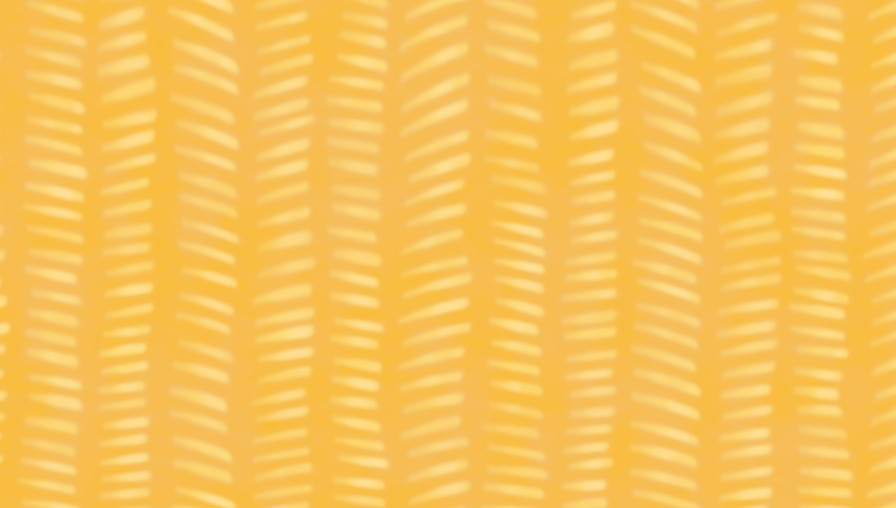
A Shadertoy shader for this pattern:

```glsl
const float COLUMN_PITCH = 0.152;       // all lengths are in canvas heights
const float FIRST_COLUMN = 0.100;
const vec2  ROW_COUNT    = vec2(25.5, 21.5);   // narrow, wide column
const vec2  HALF_LENGTH  = vec2(0.047, 0.061);
const vec2  SLOPE        = vec2(0.12, 0.29);
const float HALF_WIDTH   = 0.0088;
const float SOFTNESS     = 0.0066;
const float COLUMN_DRIFT = 0.010;
const float ROW_JITTER   = 0.22;
const float ARCH         = 0.9;
const float TAU          = 6.2832;

const vec3 GOLD   = vec3(0.978, 0.742, 0.235);
const vec3 AMBER  = vec3(0.965, 0.740, 0.360);
const vec3 PEACH  = vec3(0.955, 0.765, 0.445);
const vec3 BUTTER = vec3(0.995, 0.855, 0.450);
const vec3 CREAM  = vec3(0.997, 0.880, 0.610);

float hash(vec2 p) {
    return fract(sin(dot(p, vec2(127.1, 311.7))) * 43758.5453);
}

float noise(vec2 p) {
    vec2 cell = floor(p), f = fract(p);
    f = f * f * (3.0 - 2.0 * f);
    return mix(mix(hash(cell), hash(cell + vec2(1, 0)), f.x),
               mix(hash(cell + vec2(0, 1)), hash(cell + vec2(1, 1)), f.x), f.y);
}

// Noise along one column, independent of its neighbours
float columnNoise(float column, float y, float seed) {
    return noise(vec2(column * 7.0 + seed, y));
}

// Columns cycle through middling, narrow and wide
float columnWideness(float column) {
    return 0.5 + 0.5 * cos(TAU * (column - 5.2) / 3.0);
}

// x: stroke coverage, y: surrounding shade, z: highlight
vec3 brushStroke(vec2 p, float halfLength, float halfWidth) {
    float along = p.x / halfLength;
    float width = halfWidth * mix(0.6, 1.0, smoothstep(-1.0, 0.1, along));
    float endX = max(abs(p.x) - halfLength + width, 0.0);
    float d = length(vec2(endX, p.y)) - width;
    float body = 1.0 - smoothstep(-SOFTNESS, SOFTNESS, d);
    float shade = 1.0 - smoothstep(0.0, 2.0 * SOFTNESS, d);
    float shine = body * smoothstep(-0.8, 0.3, along) * (1.0 - 0.6 * smoothstep(0.6, 1.0, along));
    return vec3(body * mix(0.6, 1.0, smoothstep(-1.0, -0.1, along)), shade, shine);
}

// One column of slanted strokes; the slant flips from column to column
vec3 strokeColumn(vec2 uv, float column) {
    float wideness = columnWideness(column);
    float drift = columnNoise(column, uv.y * 4.0, 17.0) - 0.5;
    float center = FIRST_COLUMN + column * COLUMN_PITCH + 2.0 * COLUMN_DRIFT * drift;
    float dx = uv.x - center;
    float side = mod(column, 2.0) < 0.5 ? -1.0 : 1.0;
    float steepness = wideness + 0.6 * (uv.y - 0.4)
                    + 0.5 * (columnNoise(column, uv.y * 2.5, 41.0) - 0.5);
    float slope = side * mix(SLOPE.x, SLOPE.y, steepness);

    // Rows spread out a little towards the top
    float rows = mix(ROW_COUNT.x, ROW_COUNT.y, wideness);
    float warp = 0.9 * columnNoise(column, uv.y * 3.0, 73.0) + hash(vec2(column, 9.0));
    float v = rows * uv.y * (1.08 - 0.1 * uv.y) + warp;

    vec3 result = vec3(0.0);
    for (int i = -1; i <= 1; i++) {
        float row = floor(v) + float(i);
        vec2 id = vec2(column, row);
        float jitter = ROW_JITTER * (hash(id + 3.7) - 0.5);
        float dy = (v - row - 0.5 - jitter) / rows;
        float tilt = slope + 0.08 * (hash(id + 8.1) - 0.5);
        float shift = 0.014 * (hash(id + 1.3) - 0.5);
        vec2 p = vec2(dx - shift, dy - tilt * dx + ARCH * wideness * dx * dx);
        float size = mix(HALF_LENGTH.x, HALF_LENGTH.y, wideness)
                   * mix(0.85, 1.12, columnNoise(column, uv.y * 5.0, 29.0));
        float width = HALF_WIDTH * mix(0.82, 1.12, hash(id + 2.9));
        vec3 stroke = brushStroke(p, size, width);
        stroke.xz *= mix(0.75, 1.0, hash(id + 4.4));
        result = max(result, stroke);
    }
    // Some stretches of a column are more faded
    result.xz *= mix(0.68, 1.1, columnNoise(column, uv.y * 6.0, 57.0));
    return min(result, 1.0);
}

void mainImage(out vec4 fragColor, in vec2 fragCoord) {
    vec2 uv = fragCoord / iResolution.y;
    float nearest = floor((uv.x - FIRST_COLUMN) / COLUMN_PITCH + 0.5);

    vec3 strokes = vec3(0.0);
    for (int i = -1; i <= 1; i++)
        strokes = max(strokes, strokeColumn(uv, nearest + float(i)));

    // Mottled ground, broad patches with finer grain
    float patches = smoothstep(0.15, 0.85, noise(uv * vec2(13.0, 9.0)));
    float grain = noise(uv * vec2(38.0, 55.0) + 11.0);
    vec3 color = mix(GOLD, AMBER, 0.55 * patches + 0.45 * grain);

    // Muted rims, then the pale strokes
    color = mix(color, PEACH, strokes.y * mix(0.1, 0.85, 0.5 * patches + 0.5 * grain));
    color = mix(color, BUTTER, strokes.x);
    float creaminess = smoothstep(0.2, 0.8, noise(uv * 24.0 + 5.0));
    color = mix(color, CREAM, strokes.z * mix(0.05, 0.9, creaminess));

    fragColor = vec4(color, 1.0);
}
```
